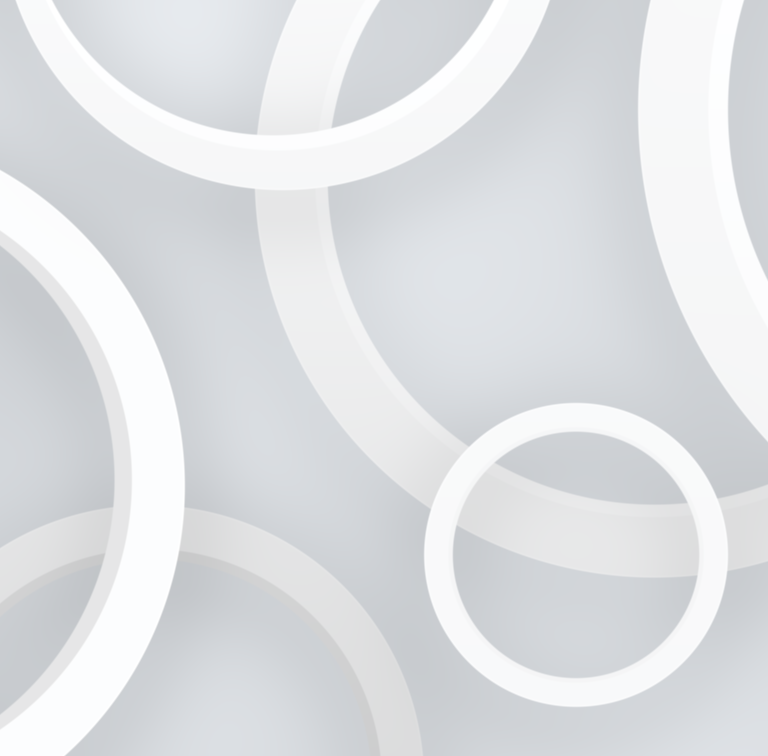
Write a Shadertoy shader that draws this background.

```glsl
// Circles are (centre x, centre y, radius) in units of canvas height
struct Ring {
    vec3 outer;    // outside edge
    vec3 bevel;    // boundary of face and inner wall
    vec3 hole;     // inside edge
    vec2 face;     // face brightness at canvas bottom and top
    float wall;    // inner wall brightness relative to face
    float shadow;  // shadow strength
};

const Ring FAINT_LOW = Ring(vec3(0.196, -0.033, 0.365), vec3(0.198, -0.033, 0.307),
    vec3(0.198, -0.033, 0.2935), vec2(0.865, 0.97), -0.06, 0.045);
const Ring WIDE_MIDDLE = Ring(vec3(0.866, 0.765, 0.529), vec3(0.866, 0.765, 0.449),
    vec3(0.866, 0.765, 0.4325), vec2(0.885, 0.975), 0.015, 0.03);
const Ring WIDE_RIGHT = Ring(vec3(1.491, 0.8545, 0.647), vec3(1.505, 0.8545, 0.568),
    vec3(1.472, 0.8545, 0.509), vec2(0.955, 0.975), 0.022, 0.04);
const Ring LARGE_LEFT = Ring(vec3(-0.2354, 0.357, 0.480), vec3(-0.225, 0.365, 0.3995),
    vec3(-0.242, 0.365, 0.3935), vec2(0.992, 0.992), -0.09, 0.055);
const Ring UPPER_LEFT = Ring(vec3(0.374, 1.1225, 0.374), vec3(0.367, 1.136, 0.335),
    vec3(0.361, 1.149, 0.328), vec2(0.93, 0.98), 0.022, 0.05);
const Ring SMALL_RIGHT = Ring(vec3(0.762, 0.266, 0.201), vec3(0.762, 0.266, 0.169),
    vec3(0.762, 0.266, 0.163), vec2(0.975, 0.985), -0.015, 0.045);

const vec3 BACKDROP = vec3(0.836, 0.850, 0.866);
const vec3 RING_TINT = vec3(0.998, 1.0, 1.003);
const vec2 SHADOW_OFFSET = vec2(0.0, -0.025);
const float SHADOW_SPREAD = 0.07;
const float RIM_WIDTH = 0.004;
const float RIM_LIGHT = 0.012;
const float EDGE_BLUR = 0.0016;

float circleDistance(vec2 p, vec3 circle) {
    return length(p - circle.xy) - circle.z;
}

float ringDistance(vec2 p, Ring ring) {
    return max(circleDistance(p, ring.outer), -circleDistance(p, ring.hole));
}

float inside(float dist) {
    float blur = max(EDGE_BLUR, 0.75 / iResolution.y);
    return 1.0 - smoothstep(-blur, blur, dist);
}

float glow(vec2 p, vec2 centre, float radius) {
    vec2 q = (p - centre) / radius;
    return exp(-dot(q, q));
}

// Soft pools of light and shade
vec3 backdrop(vec2 p) {
    float light = 0.045 * glow(p, vec2(0.58, 0.66), 0.27)
                + 0.065 * glow(p, vec2(0.25, 0.98), 0.18)
                + 0.035 * glow(p, vec2(0.92, 0.00), 0.24)
                + 0.020 * glow(p, vec2(0.00, 0.87), 0.15)
                + 0.020 * glow(p, vec2(0.30, 0.42), 0.16)
                + 0.025 * glow(p, vec2(0.28, 0.03), 0.15)
                - 0.020 * glow(p, vec2(0.02, 0.57), 0.16);
    return BACKDROP + light;
}

void drawRing(inout vec3 color, vec2 p, Ring ring) {
    // Cast shadow
    float shade = max(ringDistance(p - SHADOW_OFFSET, ring), 0.0) / SHADOW_SPREAD;
    color *= 1.0 - ring.shadow * exp(-shade * shade);

    // Face, inner wall and lit outer rim
    float outerDist = circleDistance(p, ring.outer);
    float value = mix(ring.face.x, ring.face.y, clamp(p.y, 0.0, 1.0));
    value += ring.wall * inside(circleDistance(p, ring.bevel));
    value += RIM_LIGHT * smoothstep(-RIM_WIDTH, 0.0, outerDist);
    vec3 surface = min(value * RING_TINT, vec3(1.0));
    color = mix(color, surface, inside(ringDistance(p, ring)));
}

void mainImage(out vec4 fragColor, in vec2 fragCoord) {
    vec2 p = fragCoord / iResolution.y;
    vec3 color = backdrop(p);

    // Lowest ring first
    drawRing(color, p, FAINT_LOW);
    drawRing(color, p, WIDE_MIDDLE);
    drawRing(color, p, WIDE_RIGHT);
    drawRing(color, p, LARGE_LEFT);
    drawRing(color, p, UPPER_LEFT);
    drawRing(color, p, SMALL_RIGHT);

    fragColor = vec4(color, 1.0);
}
```
